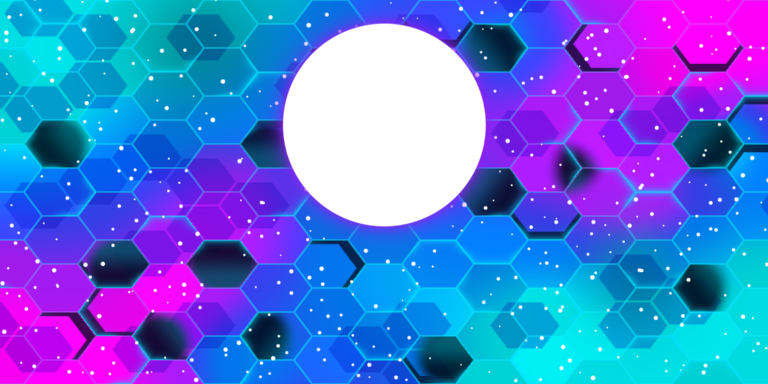
Reproduce this background procedurally as a WebGL 2 fragment shader.

```glsl
#version 300 es
precision highp float;
// Neon hexagon tiles from cyan to magenta, with white specks and a large white disc.
uniform vec2 u_resolution;
out vec4 outColor;

float hash(vec2 p) {
  vec3 q = fract(vec3(p.xyx) * vec3(0.1031, 0.1030, 0.0973));
  q += dot(q, q.yzx + 33.33);
  return fract((q.x + q.y) * q.z);
}

float glow(vec2 p, vec2 center, float radius) {
  vec2 d = (p - center) / radius;
  return exp(-dot(d, d));
}

// Flat-topped hexagon metric; the border of a tile lies at 0.866.
float hexMetric(vec2 p) {
  p = abs(p);
  return max(p.y, 0.5 * p.y + 0.866 * p.x);
}

// Returns the local position in a tile (xy) and its lattice index (zw).
vec4 hexTile(vec2 p) {
  vec2 u = vec2((p.x - 1.0) / 0.28125, p.y / 0.125);
  vec2 a = round(u), b = floor(u) + 0.5;
  vec2 la = (u - a) * vec2(3.0, 1.732), lb = (u - b) * vec2(3.0, 1.732);
  return dot(la, la) < dot(lb, lb) ? vec4(la, a) : vec4(lb, b);
}

// Position on the colour ramp: 0 is cyan, 1 is magenta.
float hueField(vec2 p) {
  float t = 0.46 + 1.5 * (p.x - 1.0) * (p.y - 0.5);
  t += 0.28 * glow(p, vec2(0.58, 0.47), 0.20);
  t += 0.26 * glow(p, vec2(1.40, 0.60), 0.24);
  t += 0.20 * glow(p, vec2(0.45, 0.24), 0.20);
  t += 0.32 * glow(p, vec2(1.66, 0.49), 0.17);
  t += 0.25 * glow(p, vec2(1.82, 0.80), 0.14);
  t -= 0.35 * glow(p, vec2(1.33, 0.90), 0.13);
  t -= 0.60 * glow(p, vec2(1.90, 0.64), 0.10);
  t -= 0.38 * glow(p, vec2(0.62, 0.06), 0.14);
  t -= 0.25 * glow(p, vec2(1.38, 0.15), 0.18);
  t -= 0.16 * glow(p, vec2(0.98, 0.28), 0.20);
  t -= 0.22 * glow(p, vec2(0.05, 0.72), 0.20);
  return t;
}

vec3 ramp(float t) {
  vec3 c = mix(vec3(0.0, 0.88, 0.90), vec3(0.01, 0.47, 0.95), smoothstep(0.12, 0.40, t));
  c = mix(c, vec3(0.22, 0.26, 0.96), smoothstep(0.40, 0.58, t));
  c = mix(c, vec3(0.67, 0.11, 0.99), smoothstep(0.56, 0.74, t));
  return mix(c, vec3(1.0, 0.0, 0.98), smoothstep(0.80, 1.0, t));
}

// Places where the light fades between the tiles.
float shadeField(vec2 p) {
  return glow(p, vec2(1.28, 0.51), 0.07) + glow(p, vec2(1.84, 0.61), 0.08)
       + glow(p, vec2(1.30, 0.88), 0.08) + glow(p, vec2(0.58, 0.32), 0.07)
       + glow(p, vec2(0.70, 0.61), 0.06) + glow(p, vec2(0.31, 0.30), 0.07)
       + glow(p, vec2(1.50, 0.56), 0.07) + glow(p, vec2(0.69, 0.12), 0.06)
       + glow(p, vec2(1.16, 0.07), 0.06) + glow(p, vec2(1.82, 0.25), 0.06)
       + glow(p, vec2(0.42, 0.11), 0.06) + glow(p, vec2(0.15, 0.62), 0.06);
}

// Small angular flecks in two jittered grids.
float specks(vec2 p, float pixel) {
  float sum = 0.0;
  for (int i = 0; i < 2; i++) {
    float size = 0.041 + 0.014 * float(i);
    vec2 id = floor(p / size) + 71.0 * float(i);
    vec2 jitter = 0.15 + 0.7 * vec2(hash(id + 3.1), hash(id + 8.7));
    vec2 d = abs((fract(p / size) - jitter) * size);
    float fleck = max(max(d.x, d.y), 0.7 * (d.x + d.y)) - mix(0.0015, 0.0058, hash(id + 5.3));
    sum += step(0.74, hash(id + 1.9)) * smoothstep(pixel, -pixel, fleck);
  }
  return min(sum, 1.0);
}

void main() {
  vec2 p = gl_FragCoord.xy / u_resolution.y;
  p.x += 1.0 - 0.5 * u_resolution.x / u_resolution.y;
  float pixel = 1.0 / u_resolution.y;
  // Tile faces, each with its own tint
  vec4 tile = hexTile(p);
  vec2 local = tile.xy, id = tile.zw * 2.0 + 40.0;
  vec2 center = vec2(1.0 + tile.z * 0.28125, tile.w * 0.125);
  float edge = (0.866 - hexMetric(local)) * 0.072;
  float t = hueField(mix(p, center, 0.5)) + 0.10 * (hash(id) - 0.5);
  vec3 color = ramp(t) * (0.92 + 0.16 * hash(id + 7.0));
  color = mix(color, vec3(0.0, 0.53, 0.56), 0.8 * glow(p, vec2(0.52, 0.89), 0.19));
  color = mix(color, vec3(0.0, 0.60, 0.62), 0.7 * glow(p, vec2(1.65, 0.28), 0.13));
  // Angular translucent shadows across the faces
  vec4 shadowTile = hexTile(p + vec2(0.055, 0.035));
  float shadow = step(0.76, hash(shadowTile.zw * 2.0 + 90.0));
  shadow *= smoothstep(0.0, 2.0 * pixel, (0.866 - hexMetric(shadowTile.xy)) * 0.072);
  color = mix(color, color * vec3(0.45, 0.45, 0.85), 0.5 * shadow);
  // Side walls and sunken parts
  float angle = floor(hash(id + 11.0) * 6.0) * 1.0472 + 0.5236;
  vec2 side = vec2(cos(angle), sin(angle));
  float wall = smoothstep(-pixel, pixel, (hexMetric(local - 0.3 * side) - 0.866) * 0.072);
  wall *= step(hash(id + 17.0), 0.12 + 0.5 * shadeField(center));
  float sunken = smoothstep(0.25, 0.7, shadeField(mix(p, center, 0.35)));
  vec3 dark = mix(vec3(0.0, 0.03, 0.09), vec3(0.0, 0.31, 0.36), smoothstep(-0.5, 0.6, dot(local, side)));
  color = mix(color, dark, max(0.88 * sunken, 0.75 * wall));
  // Luminous seams, stronger along one side of some tiles
  vec3 seam = mix(vec3(0.05, 0.9, 1.0), vec3(0.75, 0.35, 1.0), smoothstep(0.5, 0.95, t));
  color = mix(color, seam, 0.55 * smoothstep(0.0015 + pixel, 0.0, edge));
  float lit = max(sunken, step(0.68, hash(id + 31.0))) * smoothstep(0.1, 0.6, dot(local, -side));
  color = mix(color, vec3(0.0, 0.88, 0.98), 0.75 * lit * exp(-edge / 0.007));
  // White specks, then the disc with its violet halo
  color = mix(color, vec3(1.0), specks(p, pixel));
  float disc = length(p - vec2(1.001, 0.6745)) - 0.264;
  color = mix(color, vec3(0.58, 0.12, 0.95), 0.75 * exp(-max(disc, 0.0) / 0.022));
  color = mix(color, vec3(1.0), smoothstep(pixel, -pixel, disc));
  outColor = vec4(clamp(color, 0.0, 1.0), 1.0);
}
```
